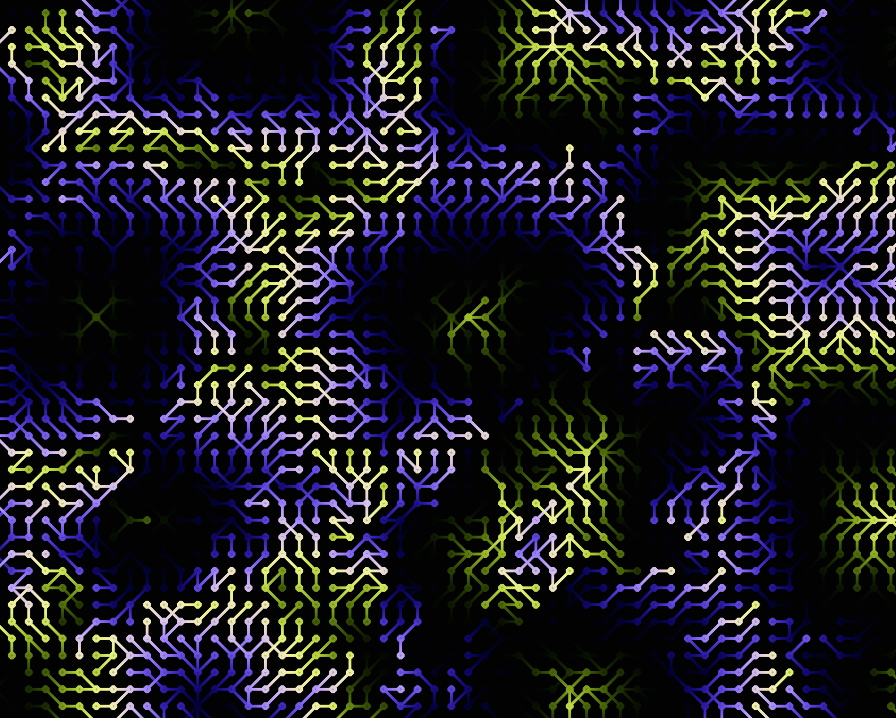
A Shadertoy shader for this pattern:

```glsl
// Branching circuit of dots on a square grid, its hue cycling along every branch.
const float TAU = 6.2831853;
const float NODES_ACROSS = 53.0;
const float CYCLE_STEPS = 16.0;   // grid steps per full colour cycle
const float DOT_RADIUS = 0.235;
const float LINE_RADIUS = 0.085;

float hash(vec2 n, float seed) {
    vec3 q = fract(n.xyx * vec3(0.1031, 0.1030, 0.0973) + seed * 0.137);
    q += dot(q, q.yzx + 33.33);
    return fract((q.x + q.y) * q.z);
}

// Layered sines: branches run downhill into the hollows
float terrain(vec2 n) {
    vec2 q = n + 2.5 * sin(n.yx * 0.23 + vec2(1.0, 4.0));
    float height = 0.0, frequency = 0.29;
    for (int i = 0; i < 3; i++) {
        float a = float(i) * 2.2 + 0.4;
        height += sin(dot(q, vec2(cos(a), sin(a))) * frequency + a * 3.0);
        frequency *= 1.27;
    }
    return height;
}

// 0: node leaves along an axis, 1: along a diagonal; blocks alternate by x or y
float nodeKind(vec2 n) {
    return mod(hash(floor(n / 3.0), 5.0) < 0.5 ? n.x : n.y, 2.0);
}

// Step to the preferred lower neighbour, zero at the end of a branch
vec2 parentStep(vec2 n) {
    float kind = nodeKind(n), here = terrain(n), best = 1e3;
    vec2 chosen = vec2(0.0), axis = vec2(1.0, kind);
    for (int i = 0; i < 4; i++) {
        vec2 next = n + axis;
        float height = terrain(next);
        float score = height + 0.9 * hash(n, float(i) + 1.0);
        if (kind > 0.5) {
            // Each grid square favours one diagonal, which limits crossings
            bool rising = axis.x * axis.y > 0.0;
            bool favoured = hash(min(n, next), 9.0) < 0.5;
            score += rising == favoured ? 0.0 : 1.2;
        } else {
            score += nodeKind(next) < 0.5 ? 0.9 : 0.0;
        }
        if (height < here && score < best) {
            best = score;
            chosen = axis;
        }
        axis = vec2(-axis.y, axis.x);
    }
    return chosen;
}

// Colour phase: steps down to the root plus a slow drift of the root
float branchPhase(vec2 n) {
    float steps = 0.0;
    for (int i = 0; i < 32; i++) {
        vec2 s = parentStep(n);
        if (s == vec2(0.0)) break;
        n += s;
        steps += 1.0;
    }
    float drift = sin(n.x * 0.19 + 2.0 * sin(n.y * 0.15)) + sin(n.y * 0.27 - n.x * 0.08);
    return steps / CYCLE_STEPS + 0.45 * drift;
}

// Cream, lime, dark green, black, blue, lavender
vec3 palette(float phase) {
    vec3 wave = 0.5 + 0.5 * cos(TAU * (phase + vec3(0.0, -0.03, 0.13)));
    return vec3(0.94, 0.95, 0.97) * pow(wave, vec3(2.1));
}

float octagon(vec2 p, float radius) {
    p = abs(p);
    return max(max(p.x, p.y), (p.x + p.y) * 0.75) - radius;
}

float cover(float d, float blur) {
    return 1.0 - smoothstep(-0.5 * blur, 0.5 * blur, d);
}

void mainImage(out vec4 fragColor, in vec2 fragCoord) {
    float blur = NODES_ACROSS / iResolution.x;
    vec2 p = fragCoord * blur + 100.3;
    vec2 corner = floor(p);
    vec3 color = vec3(0.008);

    // The four surrounding nodes, each with the edge to its parent
    for (int i = 0; i < 4; i++) {
        vec2 node = corner + vec2(i % 2, i / 2);
        vec2 local = p - node;
        vec2 edge = parentStep(node);
        float along = clamp(dot(local, edge) / max(dot(edge, edge), 1.0), 0.0, 1.0);
        float lineMask = cover(length(local - edge * along) - LINE_RADIUS, blur);
        float dotMask = cover(octagon(local, DOT_RADIUS), blur);
        float mask = max(lineMask, dotMask);
        if (mask > 0.0) {
            float core = cover(octagon(local, 0.07), blur);
            vec3 tint = palette(branchPhase(node) - along / CYCLE_STEPS);
            color = max(color, tint * mask * (1.0 - 0.2 * core));
        }
    }
    fragColor = vec4(color, 1.0);
}
```
